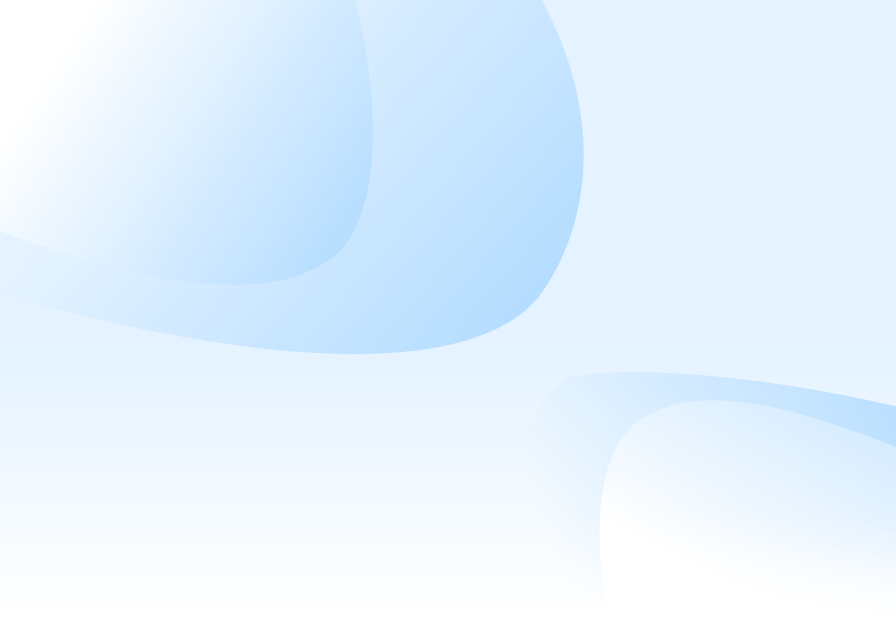
A Shadertoy shader for this background:

```glsl
const float ASPECT = 1.4066;
const int STEPS = 28;
const vec3 WHITE = vec3(1.0);
const vec3 SKY = vec3(0.895, 0.951, 1.0);
const vec3 BLUE = vec3(0.71, 0.867, 1.0);
const vec3 PALE = vec3(0.845, 0.927, 1.0);

vec2 cubic(vec2 a, vec2 b, vec2 c, vec2 d, float t) {
    float s = 1.0 - t;
    return s * s * s * a + 3.0 * s * s * t * b + 3.0 * s * t * t * c + t * t * t * d;
}

float segmentDistance(vec2 p, vec2 a, vec2 b) {
    vec2 ab = b - a;
    return length(p - a - ab * clamp(dot(p - a, ab) / dot(ab, ab), 0.0, 1.0));
}

// Signed distance to two joined cubics, positive inside.
// A ray towards side (+1 right, -1 left) decides what is inside.
float blobDistance(vec2 p, vec2 k[7], float side) {
    float nearest = 1e3;
    float inside = -1.0;
    vec2 a = k[0];
    for (int curve = 0; curve < 2; curve++) {
        int i = curve * 3;
        for (int n = 1; n <= STEPS; n++) {
            vec2 b = cubic(k[i], k[i + 1], k[i + 2], k[i + 3], float(n) / float(STEPS));
            nearest = min(nearest, segmentDistance(p, a, b));
            if ((a.y > p.y) != (b.y > p.y)) {
                float crossing = mix(a.x, b.x, (p.y - a.y) / (b.y - a.y));
                if ((crossing - p.x) * side > 0.0) inside = -inside;
            }
            a = b;
        }
    }
    return nearest * inside;
}

float coverage(float signedDistance, float pixel) {
    return clamp(0.5 + signedDistance / pixel, 0.0, 1.0);
}

// Position along the axis from start to end, 0 to 1
float ramp(vec2 p, vec2 start, vec2 end) {
    vec2 axis = end - start;
    return clamp(dot(p - start, axis) / dot(axis, axis), 0.0, 1.0);
}

void mainImage(out vec4 fragColor, in vec2 fragCoord) {
    vec2 p = fragCoord / iResolution.xy * vec2(ASPECT, 1.0);
    float pixel = 1.0 / iResolution.y;

    // Backdrop fading to white at the bottom
    vec3 color = mix(WHITE, SKY, ramp(p, vec2(0.0, 0.03), vec2(0.0, 0.46)));

    // Upper left blobs
    vec2 outerBlob[7] = vec2[7](
        vec2(0.0, 0.538), vec2(0.330, 0.443), vec2(0.723, 0.386), vec2(0.846, 0.533),
        vec2(0.938, 0.661), vec2(0.940, 0.835), vec2(0.850, 1.0));
    vec3 outerColor = mix(SKY, BLUE, ramp(p, vec2(0.183, 0.751), vec2(0.661, 0.333)));
    color = mix(color, outerColor, coverage(blobDistance(p, outerBlob, 1.0), pixel));

    vec2 innerBlob[7] = vec2[7](
        vec2(0.0, 0.637), vec2(0.201, 0.560), vec2(0.430, 0.509), vec2(0.531, 0.603),
        vec2(0.595, 0.663), vec2(0.601, 0.835), vec2(0.557, 1.0));
    vec3 innerColor = mix(WHITE, BLUE, ramp(p, vec2(0.073, 0.890), vec2(0.531, 0.590)));
    color = mix(color, innerColor, coverage(blobDistance(p, innerBlob, 1.0), pixel));

    // Lower right waves, dissolving towards the floor
    float floorFade = smoothstep(0.0, 0.2, p.y);
    vec2 backWave[7] = vec2[7](
        vec2(0.824, 0.0), vec2(0.778, 0.139), vec2(0.797, 0.359), vec2(0.897, 0.408),
        vec2(1.026, 0.429), vec2(1.245, 0.399), vec2(ASPECT, 0.361));
    float backTint = ramp(p, vec2(0.824, 0.267), vec2(1.447, 0.451)) * floorFade;
    color = mix(color, BLUE, backTint * coverage(blobDistance(p, backWave, -1.0), pixel));

    vec2 frontWave[7] = vec2[7](
        vec2(0.962, 0.0), vec2(0.930, 0.139), vec2(0.930, 0.277), vec2(0.998, 0.335),
        vec2(1.090, 0.405), vec2(1.245, 0.361), vec2(ASPECT, 0.297));
    float frontTint = ramp(p, vec2(1.282, -0.011), vec2(1.438, 0.267)) * floorFade;
    vec3 frontColor = mix(WHITE, PALE, frontTint);
    color = mix(color, frontColor, coverage(blobDistance(p, frontWave, -1.0), pixel));

    fragColor = vec4(color, 1.0);
}
```
